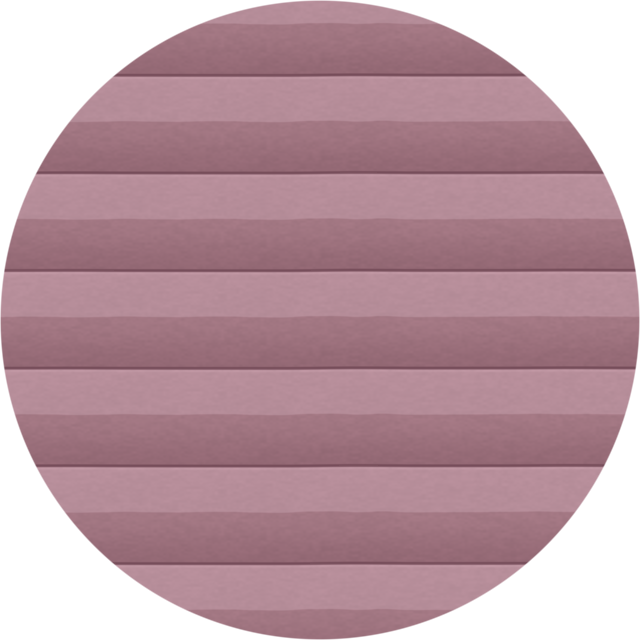
A Shadertoy shader for this texture:

```glsl
// Round swatch of pleated fabric on white: horizontal folds, each with a lit
// upper face, a shaded lower face and a thin dark seam. The folds come from
// fract(), and layered value noise gives the crepe-like weave.

#define PERIOD 0.1526        // height of one pleat
#define FIRST_SEAM 0.1172    // distance of the first seam from the top
#define FOLD 0.475           // share of a pleat taken by the lit face
#define SEAM_HALF 0.0021     // half width of the seam
#define GRAIN 0.055          // strength of the weave
#define WOBBLE 0.0011        // unevenness of the fold edges
#define LIT vec3(0.715, 0.555, 0.602)
#define SHADE_TOP vec3(0.640, 0.470, 0.515)
#define SHADE_LOW vec3(0.580, 0.412, 0.458)
#define SEAM vec3(0.450, 0.290, 0.340)

float hash(vec2 p) {
    vec3 q = fract(vec3(p.xyx) * 0.1031);
    q += dot(q, q.yzx + 33.33);
    return fract((q.x + q.y) * q.z);
}

float noise(vec2 p) {
    vec2 i = floor(p), f = fract(p);
    f = f * f * (3.0 - 2.0 * f);
    return mix(mix(hash(i), hash(i + vec2(1, 0)), f.x),
               mix(hash(i + vec2(0, 1)), hash(i + vec2(1, 1)), f.x), f.y);
}

// Short horizontal threads with finer speckle, centred on zero
float weave(vec2 p) {
    float threads = noise(p * vec2(95.0, 235.0));
    float speckle = noise(p * vec2(210.0, 290.0) + 37.0);
    float cloth = noise(p * vec2(14.0, 45.0) + 71.0);
    return 0.5 * threads + 0.35 * speckle + 0.15 * cloth - 0.5;
}

vec3 pleats(vec2 p, float pixel) {
    // Position inside the pleat, measured downward from its seam
    float wave = WOBBLE * (noise(vec2(p.x * 9.0, 5.0)) - 0.5);
    float t = fract((1.0 - p.y - FIRST_SEAM + wave) / PERIOD);
    float down = t * PERIOD;
    float seamDist = min(down, PERIOD - down);

    // Faces: the lit one is nearly flat, the shaded one darkens downward
    vec3 lit = LIT * mix(1.01, 0.99, t / FOLD);
    vec3 shade = mix(SHADE_TOP, SHADE_LOW, smoothstep(FOLD, 1.0, t));
    float edge = FOLD * PERIOD + 2.0 * WOBBLE * (noise(vec2(p.x * 25.0, 9.0)) - 0.5);
    float soft = max(pixel, 0.0016);
    float shaded = smoothstep(edge - soft, edge + soft, down);
    vec3 color = mix(lit, shade, shaded);

    // Weave is the same in every pleat and stronger on the shaded face
    color *= 1.0 + GRAIN * mix(1.0, 1.4, shaded) * weave(vec2(p.x, down));

    // Pale rim below the seam, then the seam itself
    color += 0.03 * exp(-pow((down - 0.0045) / 0.0018, 2.0));
    float seam = 1.0 - smoothstep(SEAM_HALF - soft, SEAM_HALF + soft, seamDist);
    return mix(color, SEAM, 0.9 * seam);
}

void mainImage(out vec4 fragColor, in vec2 fragCoord) {
    float pixel = 1.0 / min(iResolution.x, iResolution.y);
    vec2 p = (fragCoord - 0.5 * iResolution.xy) * pixel + 0.5;

    // Disc that fills the canvas
    float disc = length(p - 0.5) - 0.499;
    float inside = 1.0 - smoothstep(-pixel, pixel, disc);
    fragColor = vec4(mix(vec3(1.0), pleats(p, pixel), inside), 1.0);
}
```
